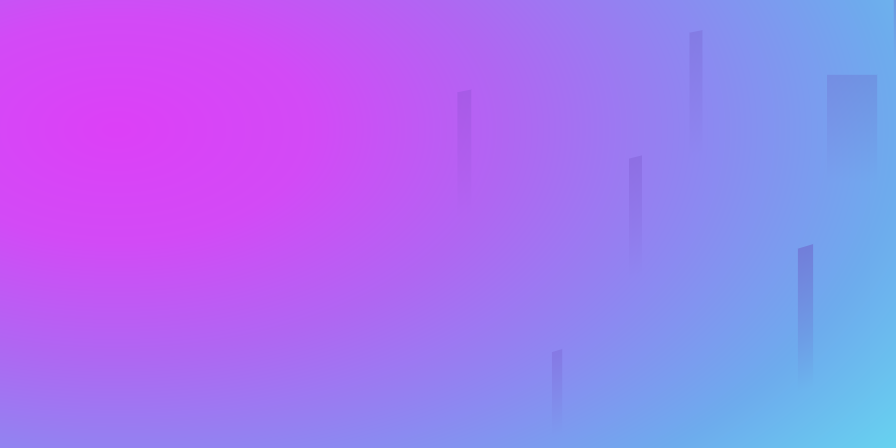
Write a Shadertoy shader that draws this background.

```glsl
// Magenta to cyan elliptical glow with faint vertical bars that fade downward.

// Lengths are in canvas heights, origin at the lower left.
const vec2 GLOW_CENTER = vec2(0.26, 0.71);
const vec2 GLOW_RADII = vec2(1.74, 1.0);
const float STOP_SPACING = 0.25;
const int STOP_COUNT = 6;
const vec3 GLOW_STOPS[STOP_COUNT] = vec3[](
    vec3(0.865, 0.25, 0.97),
    vec3(0.825, 0.29, 0.965),
    vec3(0.69, 0.40, 0.95),
    vec3(0.555, 0.53, 0.945),
    vec3(0.43, 0.67, 0.93),
    vec3(0.40, 0.84, 0.94));

const vec3 BAR_TINT = vec3(0.40, 0.25, 0.70);
const int BAR_COUNT = 7;
// Left, top, width, height
const vec4 BAR_BOXES[BAR_COUNT] = vec4[](
    vec4(1.021, 0.794, 0.031, 0.28),
    vec4(1.539, 0.927, 0.029, 0.28),
    vec4(1.404, 0.646, 0.029, 0.27),
    vec4(1.781, 0.445, 0.034, 0.32),
    vec4(1.232, 0.214, 0.023, 0.19),
    vec4(1.846, 0.833, 0.112, 0.24),
    vec4(1.995, 1.020, 0.030, 0.16));
// Opacity at the top, slope of the top edge
const vec2 BAR_STYLES[BAR_COUNT] = vec2[](
    vec2(0.19, 0.2),
    vec2(0.20, 0.2),
    vec2(0.22, 0.25),
    vec2(0.35, 0.3),
    vec2(0.20, 0.3),
    vec2(0.19, 0.0),
    vec2(0.25, 0.0));

// Blend between evenly spaced colour stops
vec3 glowColor(float radius) {
    float position = clamp(radius / STOP_SPACING, 0.0, float(STOP_COUNT - 1));
    int stop = min(int(position), STOP_COUNT - 2);
    return mix(GLOW_STOPS[stop], GLOW_STOPS[stop + 1], position - float(stop));
}

// Coverage of a slanted bar, strongest at its top edge
float fadingBar(vec2 p, vec4 box, float slope, float pixel) {
    float across = p.x - box.x;
    float below = box.y + slope * across - p.y;
    float side = abs(across - 0.5 * box.z) - 0.5 * box.z;
    float edge = max(side, -below);
    float coverage = clamp(0.5 - edge / pixel, 0.0, 1.0);
    return coverage * clamp(1.0 - below / box.w, 0.0, 1.0);
}

void mainImage(out vec4 fragColor, in vec2 fragCoord) {
    float pixel = 1.0 / iResolution.y;
    vec2 p = fragCoord * pixel;

    // Background glow
    vec3 color = glowColor(length((p - GLOW_CENTER) / GLOW_RADII));

    // Translucent bars
    for (int i = 0; i < BAR_COUNT; i++) {
        float bar = fadingBar(p, BAR_BOXES[i], BAR_STYLES[i].y, pixel);
        color = mix(color, BAR_TINT, BAR_STYLES[i].x * bar);
    }

    fragColor = vec4(color, 1.0);
}
```
